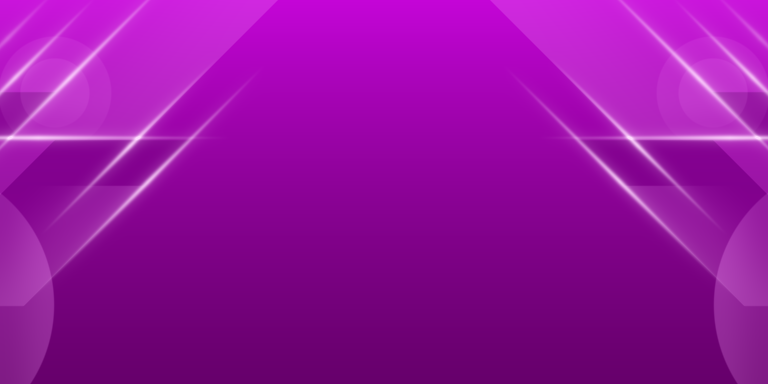
Write a Shadertoy shader that draws this background.

```glsl
// Magenta stage backdrop: a vertical gradient framed by mirrored translucent
// diagonal panels and discs, crossed by tapered streaks of light.
// One side is built from soft half-plane masks, then folded about the centre.

#define TOP_COLOR vec3(0.77, 0.02, 0.845)
#define BOTTOM_COLOR vec3(0.40, 0.0, 0.42)
#define SHADE_COLOR vec3(0.48, 0.0, 0.53)
#define TINT_COLOR vec3(0.98, 0.62, 1.0)
#define GLOW_COLOR vec3(1.0, 0.86, 1.0)
#define CORE_WIDTH 0.007
#define HALO_WIDTH 0.022
#define STREAK_COUNT 5

// Diagonal streaks: centre x, centre depth, half length, strength
const vec4 STREAKS[STREAK_COUNT] = vec4[](
    vec4(0.385, 0.474, 0.43, 0.85),
    vec4(0.339, 0.380, 0.33, 0.85),
    vec4(0.180, 0.205, 0.45, 0.85),
    vec4(0.040, 0.202, 0.30, 0.80),
    vec4(0.020, 0.100, 0.20, 0.35));

float edgeSoftness() { return 1.0 / iResolution.y; }

// 1 where value exceeds limit, with a smoothed edge
float above(float value, float limit) {
    float e = edgeSoftness();
    return smoothstep(-e, e, value - limit);
}

float between(float value, float low, float high) {
    return above(value, low) * (1.0 - above(value, high));
}

float disc(vec2 p, vec2 centre, float radius) {
    return 1.0 - above(length(p - centre), radius);
}

// Light line with a thin core, a faint halo and tapered ends
float streak(vec2 p, vec2 centre, vec2 dir, float halfLength) {
    vec2 q = p - centre;
    float along = abs(dot(q, dir)) / halfLength;
    float across = abs(dot(q, vec2(-dir.y, dir.x)));
    float taper = pow(max(1.0 - along, 0.0), 1.2);
    float core = exp(-pow(across / (CORE_WIDTH * (0.5 + 0.5 * taper)), 2.0));
    float halo = exp(-pow(across / HALO_WIDTH, 2.0));
    return taper * (0.8 * core + 0.2 * halo);
}

void mainImage(out vec4 fragColor, in vec2 fragCoord) {
    // Fold the two sides; y becomes depth below the top edge
    vec2 uv = fragCoord / iResolution.xy;
    vec2 p = vec2(1.0 - abs(2.0 * uv.x - 1.0), 1.0 - uv.y);
    float depth = p.y;
    float diagonal = p.x + p.y;

    // Vertical gradient
    vec3 color = mix(TOP_COLOR, BOTTOM_COLOR, depth * (1.4 - 0.4 * depth));

    // Upper panel, slightly brighter toward its long edge
    float upper = (1.0 - above(diagonal, 0.724)) * (1.0 - above(depth, 0.365));
    color = mix(color, TINT_COLOR, upper * mix(0.10, 0.23, smoothstep(0.1, 0.72, diagonal)));

    // Corner panel below the horizontal streak
    float corner = (1.0 - above(diagonal, 0.508)) * above(depth, 0.365);
    color = mix(color, TINT_COLOR, 0.12 * corner);

    // Shaded band and corner wedge
    float band = between(diagonal, 0.508, 0.859) * above(depth, 0.365);
    color = mix(color, SHADE_COLOR, 0.65 * band * (1.0 - smoothstep(0.46, 0.68, depth)));
    float wedge = (1.0 - above(diagonal, 0.385)) * between(depth, 0.240, 0.365);
    color = mix(color, SHADE_COLOR, 0.65 * wedge);

    // Lower panel fading away from its bright edge
    float lower = between(depth, 0.484, 0.797) * (1.0 - above(diagonal, 0.859));
    color = mix(color, TINT_COLOR, 0.20 * lower * smoothstep(0.55, 0.86, diagonal));

    // Concentric discs and the large side disc
    vec2 ringCentre = vec2(0.143, 0.242);
    float ringFade = 1.0 - 0.6 * smoothstep(0.25, 0.37, depth);
    float rings = disc(p, ringCentre, 0.147) + disc(p, ringCentre, 0.090);
    color = mix(color, TINT_COLOR, 0.10 * rings * ringFade * (1.0 - above(depth, 0.365)));
    float side = disc(p, vec2(-0.232, 0.794), 0.373);
    color = mix(color, TINT_COLOR, side * mix(0.17, 0.27, smoothstep(0.0, 0.14, p.x)));

    // Light streaks
    float light = 0.9 * streak(p, vec2(0.10, 0.359), vec2(1.0, 0.0), 0.50);
    for (int i = 0; i < STREAK_COUNT; i++) {
        vec4 s = STREAKS[i];
        light += s.w * streak(p, s.xy, vec2(0.70711, -0.70711), s.z);
    }
    color = mix(color, GLOW_COLOR, min(light, 1.0));

    fragColor = vec4(color, 1.0);
}
```
